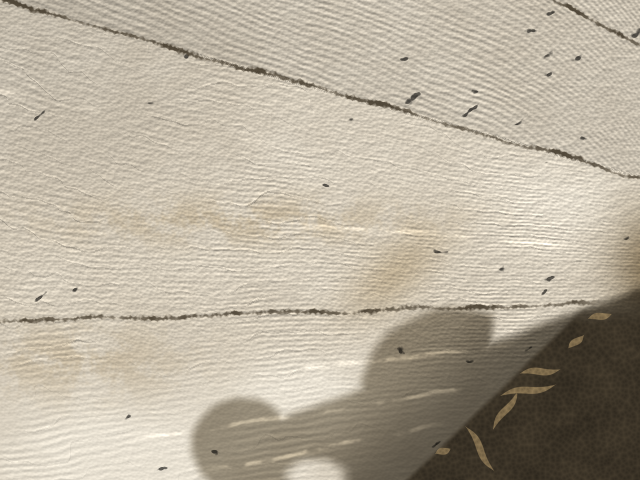
Reproduce this texture procedurally as a Shadertoy shader.

```glsl
// Sunlit board-marked concrete with cracks, soft shadows and a dark leafy corner.
// Layered sines bend the grain, cellular noise roughens it and a height
// difference lights it; seams, shadows and leaves are distance shapes.
#define SUNLIT vec3(.805, .765, .695)
#define BLEACHED vec3(.91, .88, .82)
#define STAIN vec3(.7, .63, .51)
#define SOIL vec3(.225, .195, .148)
#define LEAF vec3(.6, .51, .36)
#define SHADE vec3(.56, .54, .5)
#define RELIEF .14
#define GRAIN 410.

vec2 hash2(vec2 p) {
  vec3 q = fract(p.xyx * vec3(.1031, .103, .0973));
  q += dot(q, q.yzx + 33.33);
  return fract((q.xx + q.yz) * q.zy);
}
// Distance to the nearest scattered cell point
float cells(vec2 p) {
  vec2 id = floor(p);
  float d = 4.;
  for (int k = 0; k < 9; k++) {
    vec2 o = id + vec2(k % 3 - 1, k / 3 - 1);
    d = min(d, length(o + hash2(o) - p));
  }
  return d;
}
// Layered, rotated sines, about -1 to 1
float waves(vec2 p) {
  float sum = 0., amp = .6;
  for (int i = 0; i < 4; i++) {
    sum += amp * sin(p.x + 1.7 * sin(.8 * p.y + float(i))) * cos(p.y - .6 * sin(p.x));
    p = mat2(.8, .6, -.6, .8) * p * 1.9 + 3.1;
    amp *= .55;
  }
  return sum;
}
float blob(vec2 p, vec2 centre, vec2 radius) {
  return (length((p - centre) / radius) - 1.) * min(radius.x, radius.y);
}
float glow(vec2 p, vec2 centre, vec2 radius) {
  vec2 q = (p - centre) / radius;
  return exp(-dot(q, q));
}
// One inside, zero outside
float fill(float a, float b, float d) { return 1. - smoothstep(a, b, d); }

// Grain, flaked ledges and pebbled surface of the boards
float height(vec2 p) {
  float upper = smoothstep(-.004, .004, p.y - 1. + .277 * p.x);
  float bend = p.y + .4 * p.x + 1.5 * pow(max(p.x - 1., 0.), 2.);
  float low = p.y + mix(-.15, .27, smoothstep(.1, .8, p.y)) * p.x;
  float warp = waves(p * vec2(9, 15));
  float patchy = clamp(.4 + .6 * waves(p * 13. + 2.), 0., 1.);
  float grain = sin(mix(low, bend, upper) * GRAIN + 4. * warp);
  float ledge = smoothstep(0., .1, fract(low * 19. + .8 * warp)) * patchy * (1. - upper);
  float rough = 1.2 * cells(p * vec2(36, 70) + warp) + 1.1 * cells(p * vec2(110, 170));
  return grain * (.5 * patchy + .35 * upper) + (rough - 1.1 * ledge) * mix(.4, 1., smoothstep(.1, .4, p.y));
}
// Sparse ragged holes, crowded at the right of the upper boards
float pits(vec2 p, float fine) {
  vec2 g = p * vec2(17, 22) + .5 * waves(p * 12.);
  vec2 id = floor(g), r = hash2(id), f = g - id - .5 - (r - .5) * .4;
  f.y += (1.4 * r.x - 1.1) * f.x + .1 * fine;
  float d = length(f * vec2(1, 1.7)) + .2 * cells(p * 75.);
  float crowd = glow(p, vec2(1.08, .77), vec2(.24, .12));
  return step(.95 - .25 * crowd, hash2(id + 17.).x) * fill(.14, .28, d);
}
// Signed distance to the cast shadow
float castShadow(vec2 p) {
  float d = max(.94 * (p.y + .078 - .36 * p.x), .52 - p.x);
  d = min(d, max(blob(p, vec2(.95, .18), vec2(.2, .18)), p.x - 1.028));
  d = min(d, blob(p, vec2(.505, .07), vec2(.108, .105)));
  return max(d, -blob(p, vec2(.66, .005), vec2(.055, .036)));
}
// Leaves: centre, angle, half length
float leaves(vec2 p) {
  vec4 leaf[7] = vec4[7](vec4(1.2, .288, .7, .02), vec4(1.1, .187, .2, .056), vec4(1.053, .145, 1, .045),
    vec4(1.125, .226, .1, .04), vec4(1, .065, -1, .052), vec4(.923, .06, .3, .016), vec4(1.25, .341, .2, .024));
  float mask = 0.;
  for (int i = 0; i < 7; i++) {
    vec4 l = leaf[i];
    float c = cos(l.z), s = sin(l.z);
    vec2 q = mat2(c, -s, s, c) * (p - l.xy) / l.w;
    float edge = abs(q.y + .08 * sin(3. * q.x)) - min(.5, .007 / l.w) * (1. - q.x * q.x);
    mask = max(mask, fill(-.001, .002, edge * l.w));
  }
  return mask;
}
void mainImage(out vec4 fragColor, in vec2 fragCoord) {
  vec2 p = fragCoord / iResolution.y;
  float broad = waves(p * 5.), fine = waves(p * 32.), grit = cells(p * 110.);
  // Wall tones, stains and relief
  float bleach = glow(p, vec2(.63, .17), vec2(.17, .09)) + glow(p, vec2(.28, .03), vec2(.3, .12))
    + .7 * glow(p, vec2(1.2, .57), vec2(.2, .1)) + .25 * broad + .12 * fine;
  vec3 col = mix(SUNLIT, BLEACHED, clamp(bleach + .2, 0., 1.));
  col *= 1. - .06 * step(1., p.y + .277 * p.x) - .08 * glow(p, vec2(0, .9), vec2(.5, .3));
  float stain = .6 * glow(p, vec2(.5, .54), vec2(.4, .05)) + .5 * glow(p, vec2(.15, .25), vec2(.25, .08));
  stain *= smoothstep(-.4, .7, fine + .5 * grit);
  stain += .7 * glow(p - vec2(.7 * (p.y - .44), 0), vec2(.83, .43), vec2(.075, .09));
  col = mix(col, STAIN, min(stain, .8));
  col *= 1. + RELIEF * clamp(height(p) - height(p + vec2(-.0015, .0035)), -2.4, 1.4);
  col *= 1. - .6 * pits(p, fine);
  // Cast shadow and dim right edge
  float corner = p.y - .98 * (p.x - .85) + .006 * broad;
  float shade = fill(-.018, .012, castShadow(p) + .003 * fine);
  col *= mix(vec3(1), SHADE * (.8 + .35 * smoothstep(0., .3, corner)), shade);
  col *= 1. - vec3(.38, .43, .52) * glow(p, vec2(1.36, .44), vec2(.09, .13));
  // Seams: start height, slope, first x, last x; three dark cracks, then pale ridges
  vec4 seam[8] = vec4[8](vec4(1, -.277, -.2, 1.5), vec4(1.618, -.535, 1, 1.5), vec4(.331, .029, -.2, 1.28),
    vec4(.81, -.2, -.1, .6), vec4(.583, -.08, .55, 1.5), vec4(.042, .15, .25, 1.05),
    vec4(.154, .12, .5, 1.1), vec4(-.07, .2, .4, .95));
  float wobble = .005 * waves(p * 18.) + .003 * fine;
  float width = .002 + .003 * fine + .006 * (grit - .4);
  for (int i = 0; i < 8; i++) {
    vec4 s = seam[i];
    float d = abs(p.y - s.x - s.y * p.x - wobble);
    float span = smoothstep(0., .1, p.x - s.z) * smoothstep(0., .1, s.w - p.x);
    if (i < 3) col = mix(col, SOIL * 1.2, span * fill(width - .002, width + .004, d) * clamp(.75 + .4 * fine, .3, .9));
    else col *= 1. + .17 * (1. + shade) * span * smoothstep(-.5, .4, fine + broad) * fill(.001, .007, d);
  }
  // Ground and fallen leaves
  float ground = fill(-.01, .01, corner) * fill(.32, .37, p.y + .01 * fine);
  col = mix(col, SOIL * (.88 + .3 * grit + .12 * fine), ground);
  col = mix(col, LEAF * (.8 + .25 * grit), .85 * leaves(p));
  fragColor = vec4(clamp(col, 0., 1.), 1);
}
```
